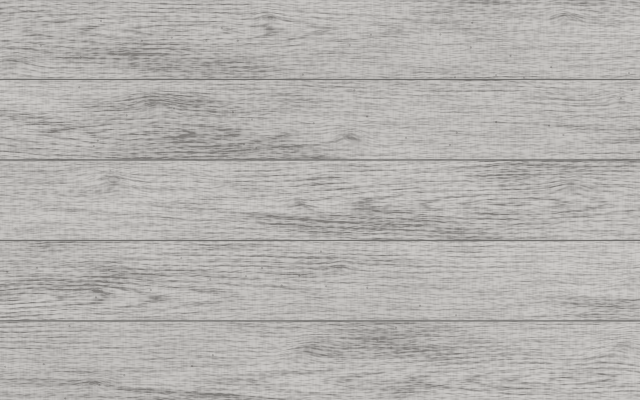
Write a Shadertoy shader that draws this texture.

```glsl
#define PITCH 0.2012
#define TOP_OFFSET 0.0025
#define SEAM_WIDTH 0.0030
#define RING_FREQ 560.0
#define RING_DEPTH 0.40
#define FIBRE_DEPTH 0.20
#define PORE_DEPTH 0.22
#define STAIN_DEPTH 0.42
#define KNOTS 3
#define LIGHT_WOOD vec3(0.798, 0.790, 0.780)
#define DARK_WOOD vec3(0.500, 0.490, 0.480)
#define SEAM_COLOR vec3(0.410, 0.405, 0.395)

float hash(vec2 p) {
    vec3 a = fract(p.xyx * 0.1031);
    a += dot(a, a.yzx + 33.33);
    return fract((a.x + a.y) * a.z);
}

// Distance to the nearest scattered cell point
float cellular(vec2 p) {
    vec2 cell = floor(p);
    float nearest = 4.0;
    for (int j = -1; j <= 1; j++)
    for (int i = -1; i <= 1; i++) {
        vec2 c = cell + vec2(i, j);
        vec2 d = c + vec2(hash(c), hash(c + 57.3)) - p;
        nearest = min(nearest, dot(d, d));
    }
    return sqrt(nearest);
}

// Separate soft dashes, shaped by the scale of p
float dashes(vec2 p) {
    return smoothstep(0.55, 0.05, cellular(p));
}

// Layered, rotated sines, roughly -1 to 1
float sines(vec2 p) {
    float sum = 0.0, amp = 0.5;
    for (int i = 0; i < 5; i++) {
        sum += amp * sin(p.x + 1.4 * sin(p.y));
        p = mat2(0.8, -0.6, 0.6, 0.8) * p * 1.8 + 2.3;
        amp *= 0.58;
    }
    return sum;
}

// Amount of darkening on one plank; q is local, measured down from its top edge
float plankWear(vec2 q, float id, float width) {
    vec2 seed = vec2(17.3, 31.7) * (id + 1.0);
    vec2 s = q + seed;

    // Smudged knots darken the wood and push the grain aside
    float knotWear = 0.0, bend = 0.0;
    for (int k = 0; k < KNOTS; k++) {
        vec2 key = vec2(float(k) * 7.0 + 3.0, id * 11.0 + 5.0);
        vec2 centre = vec2((float(k) + hash(key)) / float(KNOTS) * width,
                           PITCH * mix(0.2, 0.8, hash(key + 19.0)));
        float size = mix(0.007, 0.016, hash(key + 41.0));
        vec2 d = (q - centre) * vec2(0.5, 1.0);
        d.y += 0.6 * d.x * sin(key.x + id);
        float r = max(length(d) / size + 0.7 * sines(s * vec2(35.0, 70.0)), 0.0);
        bend += 1.2 * size * exp(-0.15 * dot(d, d) / (size * size));
        knotWear += exp(-r * r) * (0.28 + 0.12 * sin(r * 8.0));
        knotWear += 0.3 * exp(-r) * smoothstep(0.0, 0.8, sines(s * vec2(25.0, 100.0)));
    }

    // Growth rings: long nested loops that straighten away from their centre
    float loopX = fract(0.28 + 0.94 * id - 0.18 * id * (id - 1.0)) * width;
    float loopY = PITCH * mix(0.35, 0.75, hash(vec2(id, 8.0)));
    float dx = q.x - loopX;
    float dy = q.y - loopY + 0.008 * sines(s * vec2(4.0, 9.0)) + bend;
    float depth = 0.11 * dx / sqrt(1.0 + 2.0 * dx * dx);
    float phase = RING_FREQ * length(vec2(dy, depth)) + 0.9 * sines(s * vec2(14.0, 60.0));
    float ring = pow(0.5 + 0.5 * sin(phase + 0.5 * sin(phase)), 2.5);
    float nearLoop = exp(-7.0 * dx * dx - 350.0 * dy * dy);
    float ringMask = 0.2 + 0.75 * smoothstep(-0.4, 0.9, sines(s * vec2(3.0, 15.0)));
    ringMask = mix(ringMask, 1.15, nearLoop);

    // Fine fibres and pores follow the grain; faint saw marks cross it
    vec2 g = vec2(s.x, dy + seed.y);
    float fibre = dashes(g * vec2(5.0, 150.0));
    float pores = dashes(g * vec2(38.0, 190.0) + 9.0);
    float saw = dashes(s * vec2(140.0, 20.0));

    // Weathered stains and small holes
    float stain = smoothstep(0.0, 1.25, sines(g * vec2(3.5, 19.0) + 4.0));
    stain *= 0.55 + 0.7 * pores + 0.5 * fibre + 0.5 * ring;
    float broad = sines(s * vec2(2.2, 8.0));
    float holes = smoothstep(0.035, 0.012, cellular(s * 9.0)) * smoothstep(-0.1, 0.1, broad);

    float wear = 0.02 + 0.05 * (hash(vec2(id, 2.0)) - 0.5) + 0.07 * broad;
    wear += RING_DEPTH * ring * ringMask * (0.55 + 0.6 * pores + 0.5 * fibre);
    wear += FIBRE_DEPTH * fibre + PORE_DEPTH * pores + 0.08 * saw;
    return wear + STAIN_DEPTH * stain + knotWear + 0.4 * holes;
}

void mainImage(out vec4 fragColor, in vec2 fragCoord) {
    vec2 p = fragCoord / iResolution.y;
    float pixel = 1.0 / iResolution.y;
    float row = (1.0 - p.y + TOP_OFFSET) / PITCH;
    float id = floor(row);
    vec2 q = vec2(p.x, fract(row) * PITCH);

    float wear = plankWear(q, id, iResolution.x / iResolution.y);
    vec3 color = mix(LIGHT_WOOD, DARK_WOOD, clamp(wear, 0.0, 1.0));

    // Thin dark seams with a soft shaded edge
    float edge = min(q.y, PITCH - q.y);
    color *= 1.0 - 0.05 * exp(-edge / 0.003);
    float seam = 1.0 - smoothstep(-0.6 * pixel, 0.6 * pixel, edge - 0.5 * SEAM_WIDTH);
    fragColor = vec4(mix(color, SEAM_COLOR, 0.9 * seam), 1.0);
}
```
